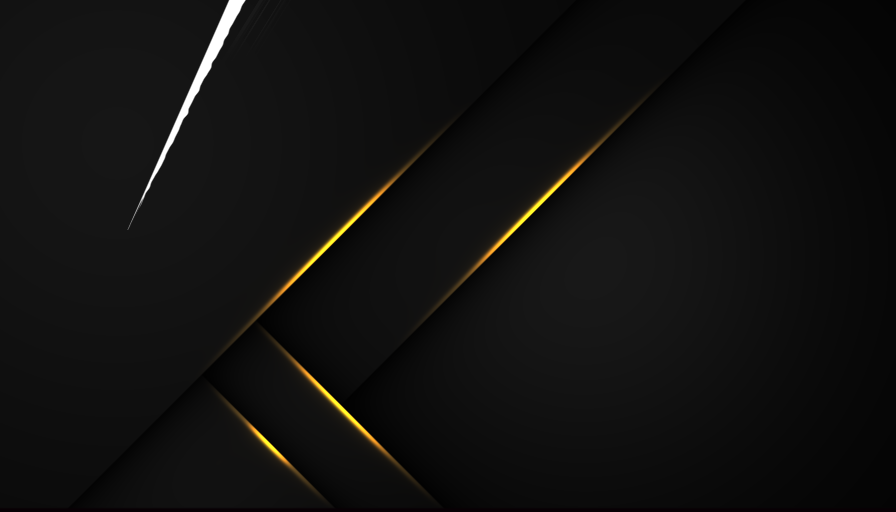
Reproduce this background procedurally as a WebGL 2 fragment shader.

```glsl
#version 300 es
precision highp float;
// Dark overlapping diagonal panels with glowing gold edges and a white brush stroke.

#define SHADOW_DEPTH 0.82
#define SHADOW_SIZE 0.035
#define LINE_WIDTH 0.0055
#define HAZE_WIDTH 0.011
#define BRISTLES 90.0

uniform vec2 u_resolution;
out vec4 outColor;

const vec3 BROWN = vec3(0.27, 0.19, 0.06);
const vec3 ORANGE = vec3(0.85, 0.38, 0.01);
const vec3 YELLOW = vec3(0.15, 0.42, 0.0);
const float DIAGONAL = 0.70710678;

float hash(float n) {
    n = fract(n * 0.1031);
    n *= n + 33.33;
    return fract(n * (n + n));
}

// Smooth one-dimensional noise
float noise(float x) {
    float cell = floor(x);
    return mix(hash(cell), hash(cell + 1.0), smoothstep(0.0, 1.0, x - cell));
}

// Grey panel lit by a soft round light
vec3 panel(vec2 p, vec2 center, float low, float gain, float spread) {
    vec2 q = p - center;
    return vec3(low + gain * exp(-dot(q, q) / spread));
}

// Light on a panel edge: yellow heart, orange shoulders, brown tails
vec3 edgeGlow(float dist, float along, float core, float reach) {
    float t = along / core;
    float tail = 1.0 - smoothstep(0.2, 1.0, abs(along) / reach);
    float shoulder = exp(-0.6 * t * t * t * t);
    float heart = exp(-2.2 * t * t);
    float offset = (dist + 0.003) / LINE_WIDTH;
    float line = exp(-offset * offset);
    float haze = exp(min(dist, 0.0) / HAZE_WIDTH);
    vec3 light = BROWN * tail + ORANGE * shoulder + YELLOW * heart;
    return light * line + BROWN * haze * (0.45 * tail + 0.55 * shoulder);
}

// Lay a panel (dist < 0) over the scene, casting a shadow beyond its edge
vec3 layer(vec3 below, vec3 above, float dist, float px) {
    below *= 1.0 - SHADOW_DEPTH * exp(-max(dist, 0.0) / SHADOW_SIZE);
    return mix(above, below, smoothstep(-px, px, dist));
}

// Tapered stroke with a rough right side and a split tip
float brushStroke(vec2 p, float px) {
    float h = (p.y - 0.55) / 0.45;
    float x = p.x - 0.249 - 0.1986 * h;
    float width = 0.031 * h + 0.0035 * (noise(p.y * BRISTLES) - 0.5) * smoothstep(0.0, 0.2, h);
    float body = smoothstep(-px, px, x) * smoothstep(-px, px, width - x);
    float slit = 1.0 - smoothstep(0.0, 1.5 * px, abs(x - 0.002 - 0.006 * h));
    slit *= smoothstep(0.01, 0.03, h) * (1.0 - smoothstep(0.11, 0.15, h));
    return body * (1.0 - 0.8 * slit) * step(0.0, h);
}

// Faint dry bristle marks beside the stroke
float dryMarks(vec2 p) {
    float x = p.x - 0.53 + 0.62 * (1.0 - p.y);
    float band = smoothstep(-0.05, -0.03, x) * (1.0 - smoothstep(0.02, 0.045, x));
    float streak = smoothstep(0.45, 0.9, noise(x * 3.0 * BRISTLES + 40.0));
    return band * streak * smoothstep(0.87, 0.97, p.y);
}

void main() {
    vec2 p = gl_FragCoord.xy / u_resolution.y;
    float px = 1.0 / u_resolution.y;

    // Rotated axes and signed distances to the four edges
    float rise = (p.x + p.y) * DIAGONAL;
    float fall = (p.x - p.y) * DIAGONAL;
    float leftEdge = fall - 0.1256 * DIAGONAL;
    float rightEdge = fall - 0.4566 * DIAGONAL;
    float upperEdge = rise - 0.8744 * DIAGONAL;
    float lowerEdge = rise - 0.662 * DIAGONAL;

    // Panels from the lowest to the topmost
    vec3 color = panel(p, vec2(1.14, 0.5), 0.01, 0.085, 0.24);

    vec3 band = panel(p, vec2(0.9, 0.55), 0.035, 0.035, 0.2);
    band += edgeGlow(rightEdge, rise - 1.153, 0.125, 0.4);
    color = layer(color, band, rightEdge, px);

    vec3 strip = panel(p, vec2(0.55, 0.18), 0.03, 0.04, 0.08);
    strip += edgeGlow(upperEdge, fall - 0.325, 0.1, 0.3);
    color = layer(color, strip, upperEdge, px);

    vec3 corner = panel(p, vec2(0.4, 0.12), 0.04, 0.03, 0.08);
    corner += edgeGlow(lowerEdge, fall - 0.278, 0.045, 0.19);
    color = layer(color, corner, lowerEdge, px);

    vec3 side = panel(p, vec2(0.23, 0.72), 0.03, 0.055, 0.4);
    side += edgeGlow(leftEdge, rise - 0.833, 0.135, 0.4);
    color = layer(color, side, leftEdge, px);

    // Brush marks and the thin dark base line
    color += 0.03 * dryMarks(p);
    color = mix(color, vec3(1.0), brushStroke(p, px));
    color = mix(vec3(0.03, 0.0, 0.015), color, smoothstep(0.005, 0.01, p.y));

    outColor = vec4(clamp(color, 0.0, 1.0), 1.0);
}
```
